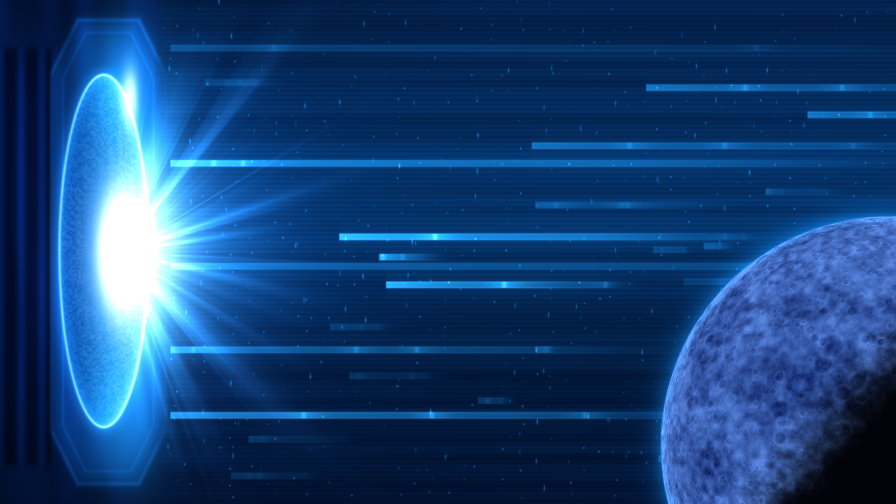
Reproduce this background procedurally as a WebGL 2 fragment shader.

```glsl
#version 300 es
precision highp float;
// A glowing oval portal on the left throws rays and data streaks across a navy
// sky toward a cratered blue moon. Built from ellipse and box distances, bell
// shaped glows, hashed grids, value noise and a sphere lit from the upper left.
uniform vec2 u_resolution;
out vec4 fragColor;

float hash(vec2 p) { return fract(sin(dot(p, vec2(127.1, 311.7))) * 43758.5453); }
float bell(float x, float w) { return exp(-x * x / (w * w)); }
float bell2(vec2 v, vec2 w) { v /= w; return exp(-dot(v, v)); }

float noise(vec2 p) {
  vec2 i = floor(p), f = fract(p);
  f = f * f * (3.0 - 2.0 * f);
  return mix(mix(hash(i), hash(i + vec2(1, 0)), f.x),
             mix(hash(i + vec2(0, 1)), hash(i + vec2(1, 1)), f.x), f.y);
}

float fbm(vec2 p) {
  float sum = 0.0, amp = 0.5;
  for (int i = 0; i < 5; i++) {
    sum += amp * noise(p);
    p = p * 2.1 + 7.3;
    amp *= 0.5;
  }
  return sum;
}

// Bar given as start x, end x, height and strength, with hashed bright nodes
float streak(vec2 p, vec4 s) {
  float t = (p.x - s.x) / (s.y - s.x);
  float span = smoothstep(0.0, 0.004, p.x - s.x) * (1.0 - smoothstep(0.5, 1.0, t));
  float d = abs(p.y - s.z);
  float bar = 1.0 - smoothstep(0.004, 0.0085, d);
  float light = bar * (0.22 + 0.45 * exp(-3.0 * max(t, 0.0))) + 0.15 * bell(d - 0.006, 0.002);
  light += 0.06 * exp(-d * 50.0);
  for (int i = 0; i < 3; i++) {
    float x = mix(s.x, s.y, hash(vec2(s.z * 91.0, i)));
    light += bar * (0.2 * bell(p.x - x, 0.035) + 0.25 * bell(p.x - x, 0.005));
  }
  return s.w * span * light;
}

vec3 sky(vec2 p) {
  vec3 col = mix(vec3(0.006, 0.075, 0.20), vec3(0.015, 0.19, 0.40), bell(p.y - 0.63, 0.29));
  col = mix(col, vec3(0.015, 0.16, 0.36), 0.5 * smoothstep(0.4, 1.1, p.x) * smoothstep(0.5, 0.9, p.y));
  col += vec3(0.005, 0.05, 0.09) * (noise(vec2(p.x * 0.8, p.y * 55.0)) - 0.4);
  col *= 0.97 + 0.07 * sin(p.y * 680.0);
  const vec4 bars[12] = vec4[](
    vec4(0.336, 2.2, 0.905, 0.35), vec4(1.28, 2.1, 0.826, 0.7), vec4(1.6, 2.1, 0.772, 0.7),
    vec4(1.053, 2.0, 0.711, 0.6), vec4(0.336, 2.0, 0.676, 0.9), vec4(1.06, 1.5, 0.593, 0.35),
    vec4(0.671, 1.6, 0.530, 1.2), vec4(0.75, 0.9, 0.490, 0.6), vec4(0.336, 2.1, 0.472, 0.6),
    vec4(0.764, 1.3, 0.435, 1.2), vec4(0.336, 1.5, 0.306, 0.7), vec4(0.336, 1.6, 0.176, 0.95));
  float light = 0.0;
  for (int i = 0; i < 12; i++) light += streak(p, bars[i]);
  // Short loose dashes
  for (int i = 0; i < 12; i++) {
    float k = float(i), x = 0.4 + 1.3 * hash(vec2(k, 3.0));
    light += 0.3 * streak(p, vec4(x, x + 0.04 + 0.2 * hash(vec2(k, 5.0)), hash(vec2(k, 9.0)), 0.7));
  }
  // Upright ticks, then fine dust
  for (int i = 0; i < 2; i++) {
    float size = i == 0 ? 0.07 : 0.03;
    vec2 id = floor(p / size);
    vec2 spot = 0.2 + 0.6 * vec2(hash(id + 4.0), hash(id + 8.0));
    vec2 d = (fract(p / size) - spot) * size;
    float tall = i == 0 ? 0.005 : 0.002;
    light += step(0.6, hash(id)) * 0.5 * hash(id + 2.0) * bell2(d, vec2(0.0018, tall));
  }
  return col + light * vec3(0.09, 0.54, 0.80) + 0.45 * light * light * vec3(0.2, 0.3, 0.2);
}

// Machine wall with dark slots and a chamfered frame
vec3 wall(vec2 p) {
  vec2 q = abs(p - vec2(0.215, 0.5));
  float frame = max(max(q.x - 0.115, q.y - 0.46), (q.x + q.y * 0.5 - 0.29) * 0.9);
  vec3 col = mix(vec3(0.01, 0.12, 0.36), vec3(0.025, 0.27, 0.65), 1.0 - smoothstep(-0.02, 0.02, frame));
  col += vec3(0.03, 0.14, 0.25) * (bell(frame, 0.004) + 0.5 * bell(frame + 0.025, 0.003));
  float slot = (1.0 - smoothstep(0.095, 0.107, p.x)) * (1.0 - smoothstep(0.40, 0.43, abs(p.y - 0.49)));
  float ribs = 0.5 + 0.5 * cos(p.x * 150.0);
  col = mix(col, mix(vec3(0.005, 0.04, 0.16), vec3(0.01, 0.13, 0.42), ribs * ribs), slot * 0.9);
  col *= 0.75 + 0.5 * noise(vec2(p.x * 30.0, p.y * 5.0));
  return col * (0.5 + 0.5 * bell(p.y - 0.55, 0.42));
}

vec3 portal(vec3 col, vec2 p) {
  vec2 radii = vec2(0.088, 0.35), q = (p - vec2(0.206, 0.502)) / radii;
  float r = length(q), d = r * (r - 1.0) / max(length(q / radii), 0.001);
  // Rays fan out to the right of the lens
  vec2 v = p - vec2(0.24, 0.5);
  float a = atan(v.y, v.x), len = length(v);
  float ray = pow(noise(vec2(a * 13.0, 2.0)), 2.0) + 0.5 * pow(noise(vec2(a * 37.0, 8.0)), 3.0);
  float reach = 0.17 + 0.16 * noise(vec2(a * 9.0, 5.0));
  float right = smoothstep(0.2, 0.31, p.x);
  col += vec3(0.16, 0.45, 0.72) * right * ray * bell(len, reach);
  col += vec3(0.0, 0.09, 0.28) * right * bell(len, 0.29);
  col += vec3(0.08, 0.34, 0.45) * bell2(p - vec2(0.285, 0.5), vec2(0.065, 0.32));
  // Glass, speckle and rim
  vec3 glass = mix(vec3(0.02, 0.32, 0.70), vec3(0.18, 0.64, 0.92), smoothstep(-0.9, 0.7, q.x));
  glass += 0.12 * (noise(p * 240.0) - 0.4) * bell(r - 0.7, 0.35);
  col = mix(col, glass, 0.9 * (1.0 - smoothstep(-0.002, 0.002, d)));
  col += vec3(0.30, 0.40, 0.35) * bell(d, 0.003) + vec3(0.04, 0.14, 0.2) * bell(d, 0.014);
  // Hot core, spill past the rim and upper flare
  col += vec3(0.50, 0.48, 0.40) * bell2(p - vec2(0.275, 0.5), vec2(0.095, 0.16));
  col += vec3(0.14, 0.28, 0.30) * right * bell2(p - vec2(0.29, 0.5), vec2(0.19, 0.20));
  col += vec3(0.9) * bell2(p - vec2(0.234, 0.5), vec2(0.038, 0.105));
  col += vec3(0.6, 0.55, 0.45) * bell2(p - vec2(0.258, 0.81), vec2(0.016, 0.055));
  col += vec3(0.06, 0.26, 0.36) * bell2(p - vec2(0.24, 0.84), vec2(0.06, 0.11));
  col += vec3(0.05, 0.22, 0.30) * bell2(p - vec2(0.24, 0.16), vec2(0.06, 0.11));
  // Overbright light turns white
  return col + vec3(0.45, 0.0, 0.0) * max(col.g - 0.7, 0.0);
}

float craters(vec2 u) {
  float h = 0.0;
  for (int i = 0; i < 9; i++) {
    vec2 id = floor(u) + vec2(i % 3 - 1, i / 3 - 1);
    float size = 0.08 + 0.38 * pow(hash(id + 3.0), 3.0);
    float d = length(u - id - vec2(hash(id), hash(id + 17.0))) / size;
    h += 0.4 * bell(d - 1.0, 0.22) - 0.3 * (1.0 - smoothstep(0.5, 1.0, d));
  }
  return h;
}

vec3 moon(vec3 col, vec2 p) {
  vec2 m = (p - vec2(1.766, 0.116)) / 0.455;
  float r = length(m), d = (r - 1.0) * 0.455;
  col += vec3(0.03, 0.22, 0.36) * exp(-max(d, 0.0) * 55.0);
  vec3 n = vec3(m, sqrt(max(1.0 - r * r, 0.0)));
  vec2 u = m / (0.65 + 0.35 * n.z);
  float seas = smoothstep(0.48, 0.64, fbm(u * 3.0 + 2.0)) * 0.5;
  seas += bell2(p - vec2(1.40, 0.07), vec2(0.045, 0.06)) + 0.8 * bell2(p - vec2(1.55, 0.23), vec2(0.11, 0.09));
  float tone = 0.22 + 0.85 * fbm(u * 22.0) + 0.25 * craters(u * 7.0) + 0.2 * craters(u * 15.0);
  tone -= 0.42 * min(seas, 1.0);
  vec3 rock = mix(vec3(0.05, 0.13, 0.38), vec3(0.40, 0.60, 0.98), clamp(tone, 0.0, 1.2));
  float lit = smoothstep(-0.08, 0.26, dot(n, vec3(-0.72, 0.65, -0.18)) + 0.12 * (tone - 0.5));
  rock = mix(vec3(0.004, 0.01, 0.03), rock, lit) + vec3(0.08, 0.2, 0.25) * bell(d, 0.012) * lit;
  return mix(col, rock, 1.0 - smoothstep(-0.002, 0.002, d));
}

void main() {
  vec2 p = gl_FragCoord.xy / u_resolution.y;
  vec3 col = mix(wall(p), sky(p), smoothstep(0.30, 0.34, p.x));
  col = moon(portal(col, p), p);
  fragColor = vec4(clamp(col, 0.0, 1.0), 1.0);
}
```
